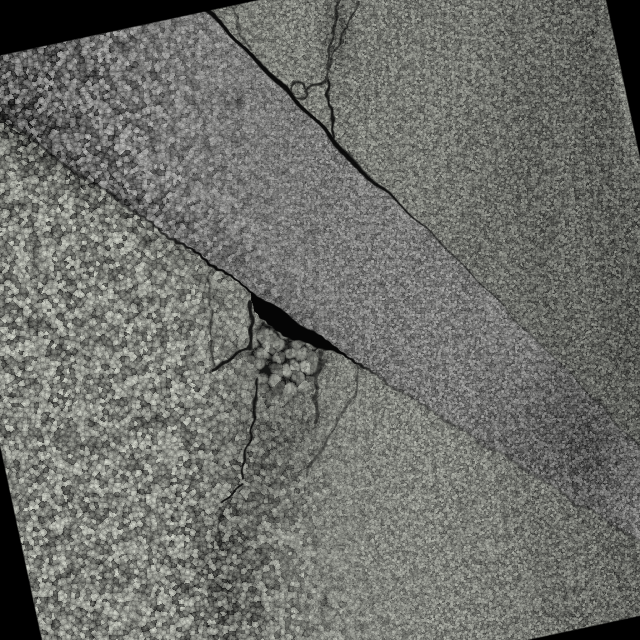
Give the GLSL for this texture, as a WebGL 1 fragment shader.

```glsl
precision highp float;
// Tilted slab of grainy asphalt crossed by two diagonal cracks, with a crumbling hole.
uniform vec2 u_resolution;

#define COARSE_SCALE 135.0
#define FINE_SCALE 245.0
#define COARSE_CONTRAST 0.40
#define FINE_CONTRAST 0.25
#define RUBBLE_SCALE 62.0
#define WOBBLE 0.0022
#define CRACK_WIDTH 0.0022
#define STAIN 0.12
#define TINT vec3(1.0, 1.015, 0.965)

float pixel;

float hash(vec2 p) {
  return fract(sin(dot(p, vec2(127.1, 311.7))) * 43758.55);
}

// Cellular noise: x = distance to nearest stone, y = its random shade
vec2 stones(vec2 p) {
  vec2 cell = floor(p), best = vec2(9.0, 0.0);
  for (int j = -1; j <= 1; j++) {
    for (int i = -1; i <= 1; i++) {
      vec2 c = cell + vec2(float(i), float(j));
      float shade = hash(c + 5.3);
      vec2 site = c + vec2(hash(c), hash(c + 17.7));
      float d = length(p - site);
      if (d < best.x) best = vec2(d, shade);
    }
  }
  return best;
}

// Signed grain around zero, bright in stone centres and dark in the gaps
float grain(vec2 p) {
  vec2 s = stones(p);
  return (s.y - 0.5) + 0.75 * (0.43 - s.x);
}

float waves(vec2 p) {
  return sin(p.x * 71.0 + 2.0 * sin(p.y * 43.0)) + 0.6 * sin(p.y * 167.0 + p.x * 119.0)
       + 0.4 * sin(p.x * 331.0 - p.y * 277.0);
}

float blob(vec2 p, vec2 centre, vec2 radius) {
  vec2 d = (p - centre) / radius;
  return exp(-dot(d, d));
}

float stroke(float d, float width) {
  return 1.0 - smoothstep(width - pixel, width + pixel, abs(d));
}

float crack(vec2 p, vec2 a, vec2 b, float width) {
  vec2 ab = b - a;
  float t = clamp(dot(p - a, ab) / dot(ab, ab), 0.0, 1.0);
  return stroke(length(p - a - ab * t), width);
}

void main() {
  vec2 p = gl_FragCoord.xy / u_resolution;
  pixel = 1.0 / min(u_resolution.x, u_resolution.y);
  vec2 w = p + WOBBLE * vec2(waves(p), waves(p.yx + 3.7));

  // Rotated slab outline
  vec2 q = vec2(0.978 * p.x + 0.21 * p.y, 0.978 * p.y - 0.21 * p.x);
  vec2 edge = abs(q - vec2(0.6, 0.36)) - vec2(0.536, 0.533);
  float slab = 1.0 - smoothstep(-pixel, pixel, max(edge.x, edge.y));

  // Heights above the two long diagonal joints
  float low = 0.82 * (w.y - (0.818 - 0.72 * w.x + 0.055 * w.x * w.x));
  float high = 0.7 * (w.y - (1.317 - 1.027 * w.x + 0.013 * smoothstep(0.55, 0.75, w.x)));
  float aboveLow = smoothstep(-0.004, 0.004, low);
  float aboveHigh = smoothstep(-0.004, 0.004, high);

  // Broad light on the three slabs
  float lower = 0.505 - 0.11 * smoothstep(0.65, 1.0, p.x);
  float band = 0.475 - 0.14 * blob(p, vec2(0.91, 0.31), vec2(0.13, 0.13));
  float upper = mix(0.48, 0.365, smoothstep(0.55, 1.0, p.x));
  float light = mix(mix(lower, band, aboveLow), upper, aboveHigh);
  light += 0.012 * sin(q.x * 57.0 + sin(q.y * 6.0)) * smoothstep(0.6, 0.9, p.x);
  light -= 0.10 * blob(p, vec2(0.02, 0.87), vec2(0.16, 0.12));
  light -= 0.10 * blob(vec2(low, p.x), vec2(0.0), vec2(0.035, 0.28));
  light -= 0.05 * blob(vec2(low, p.x), vec2(0.01, 0.4), vec2(0.02, 0.2));
  light -= STAIN * blob(p, vec2(0.43, 0.32), vec2(0.07, 0.11));
  light -= STAIN * blob(p, vec2(0.36, 0.10), vec2(0.06, 0.16));
  light -= 0.13 * blob(p, vec2(0.525, 0.96), vec2(0.025, 0.07));
  light -= 0.16 * blob(p, vec2(0.372, 0.843), vec2(0.007, 0.016));
  light -= 0.16 * blob(p, vec2(0.508, 0.062), vec2(0.006, 0.016));
  light += 0.12 * smoothstep(1.118, 1.13, q.x) * blob(p, vec2(0.97, 0.85), vec2(0.1, 0.08));

  // Grain fades from coarse at left to fine at right
  float fine = smoothstep(0.2, 0.62, p.x + 0.25 * (p.y - 0.5));
  light += mix(COARSE_CONTRAST * grain(p * COARSE_SCALE),
               FINE_CONTRAST * grain(p * FINE_SCALE), fine);
  light += 0.12 * (hash(floor(p * 512.0)) - 0.5);

  // Loose rubble beneath the hole
  vec2 chunk = stones(w * RUBBLE_SCALE);
  float rubble = smoothstep(0.25, 0.65, blob(w, vec2(0.444, 0.448), vec2(0.068, 0.068)));
  rubble *= 1.0 - aboveLow;
  float debris = 0.27 + 0.38 * chunk.y - 0.45 * smoothstep(0.4, 0.8, chunk.x);
  light = mix(light, debris + 0.22 * grain(p * 180.0), rubble * 0.8);

  // Long joints, open at the middle and faint toward the right
  float lowInk = mix(0.5, 0.95, smoothstep(0.2, 0.33, p.x));
  lowInk *= 1.0 - 0.7 * smoothstep(0.54, 0.62, p.x);
  float ink = lowInk * stroke(low, CRACK_WIDTH);
  float highWidth = CRACK_WIDTH * (1.5 - smoothstep(0.5, 0.7, p.x));
  ink = max(ink, (0.95 - 0.6 * smoothstep(0.55, 0.85, p.x)) * stroke(high, highWidth));

  // Dark wedge of the hole
  float depth = 0.029 * smoothstep(0.388, 0.405, w.x) * (1.0 - smoothstep(0.41, 0.56, w.x));
  depth += 0.005 * blob(w, vec2(0.50, 0.0), vec2(0.035, 9.0));
  float wedge = stroke(low + 0.5 * depth - 0.001, 0.5 * depth + 0.001);
  ink = max(ink, wedge * step(0.002, depth));

  // Branches below the hole
  float branch = crack(w, vec2(0.394, 0.525), vec2(0.388, 0.455), 0.0028);
  branch = max(branch, crack(w, vec2(0.388, 0.455), vec2(0.332, 0.425), 0.0025));
  branch = max(branch, crack(w, vec2(0.405, 0.405), vec2(0.378, 0.255), 0.0018));
  branch = max(branch, crack(w, vec2(0.378, 0.245), vec2(0.347, 0.213), 0.0022));
  branch = max(branch, 0.5 * crack(w, vec2(0.327, 0.58), vec2(0.331, 0.42), 0.0018));
  branch = max(branch, 0.45 * crack(w, vec2(0.56, 0.435), vec2(0.558, 0.39), 0.002));
  branch = max(branch, 0.45 * crack(w, vec2(0.558, 0.39), vec2(0.48, 0.26), 0.002));
  branch = max(branch, 0.6 * crack(w, vec2(0.50, 0.45), vec2(0.492, 0.34), 0.003));
  branch = max(branch, 0.5 * crack(w, vec2(0.346, 0.195), vec2(0.342, 0.15), 0.002));

  // Branches and small ring along the upper joint
  branch = max(branch, crack(w, vec2(0.521, 0.785), vec2(0.510, 0.875), 0.0022));
  branch = max(branch, 0.7 * crack(w, vec2(0.510, 0.875), vec2(0.527, 1.0), 0.0022));
  branch = max(branch, 0.6 * crack(w, vec2(0.512, 0.89), vec2(0.56, 1.0), 0.002));
  branch = max(branch, 0.8 * crack(w, vec2(0.478, 0.86), vec2(0.508, 0.877), 0.0022));
  branch = max(branch, 0.5 * crack(w, vec2(0.362, 0.985), vec2(0.39, 0.925), 0.002));
  float ring = stroke(length(w - vec2(0.467, 0.859)) - 0.013, 0.0018);
  branch = max(branch, 0.8 * ring * aboveHigh);
  ink = max(ink, 0.85 * branch);

  light = mix(clamp(light, 0.08, 0.85), 0.02, ink);
  vec3 tint = mix(TINT, vec3(1.0, 1.0, 0.99), aboveLow * (1.0 - aboveHigh));
  gl_FragColor = vec4(light * tint * slab, 1.0);
}
```
